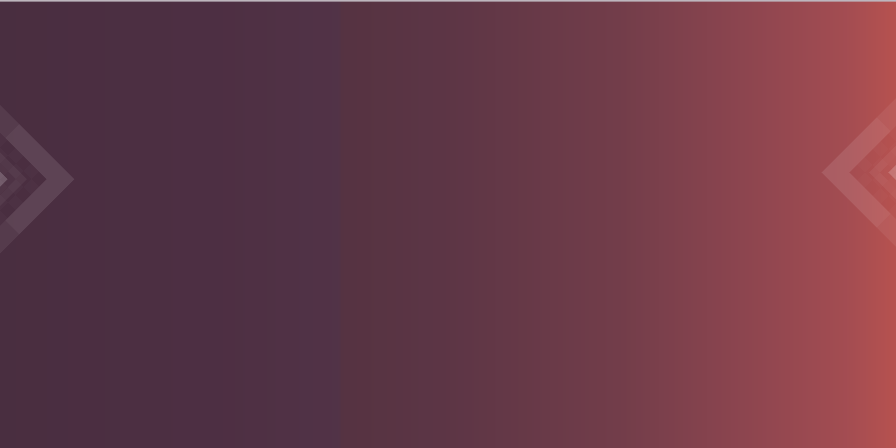
Give the GLSL for this background, as a WebGL 2 fragment shader.

```glsl
#version 300 es
precision highp float;

#define LEFT_CENTRE_Y 0.600
#define RIGHT_CENTRE_Y 0.615
#define DIAMOND_RADIUS 0.166
#define RING_WIDTH 0.062
#define INNER_RADIUS 0.060
#define CORE_RADIUS 0.017
#define FACET_CUT 0.080
#define TOP_LINE 0.0036
#define HUE_STEP_X 0.380

uniform vec2 u_resolution;
out vec4 fragColor;

const vec3 TINT = vec3(1.0, 0.96, 0.98);
const vec3 LINE_COLOR = vec3(0.74, 0.71, 0.74);

// Antialiased coverage of the region where d is negative.
float fill(float d) {
    float pixel = 1.0 / u_resolution.y;
    return 1.0 - smoothstep(-0.7 * pixel, 0.7 * pixel, d);
}

float ramp(float a, float b, float x) {
    return clamp((x - a) / (b - a), 0.0, 1.0);
}

// Horizontal plum to coral gradient.
vec3 backdrop(float x) {
    vec3 c = vec3(0.287, 0.180, 0.250);
    c = mix(c, vec3(0.304, 0.185, 0.264), ramp(0.00, 0.25, x));
    c = mix(c, vec3(0.327, 0.199, 0.267), ramp(0.25, 0.38, x));
    c = mix(c, vec3(0.365, 0.210, 0.272), ramp(0.38, 0.505, x));
    c = mix(c, vec3(0.450, 0.240, 0.290), ramp(0.505, 0.695, x));
    c = mix(c, vec3(0.550, 0.270, 0.310), ramp(0.695, 0.83, x));
    c = mix(c, vec3(0.640, 0.300, 0.320), ramp(0.83, 0.945, x));
    c = mix(c, vec3(0.715, 0.320, 0.310), ramp(0.945, 1.0, x));

    // Small hue shift on both sides of a vertical boundary.
    float side = smoothstep(-0.002, 0.002, x - HUE_STEP_X);
    float nearStep = 1.0 - smoothstep(0.0, 0.12, abs(x - HUE_STEP_X));
    return c + nearStep * mix(vec3(-0.007, 0.0, 0.010), vec3(0.007, 0.0, -0.010), side);
}

// Opacity of nested translucent diamonds; q.x points into the canvas.
float diamondVeil(vec2 q) {
    float d = abs(q.x) + abs(q.y);
    float facet = fill(abs(q.y) - q.x - FACET_CUT);
    float ring = fill(abs(d - DIAMOND_RADIUS + 0.5 * RING_WIDTH) - 0.5 * RING_WIDTH);
    float inner = fill(d - INNER_RADIUS);
    float middle = fill(d - 0.6 * INNER_RADIUS);
    float core = fill(d - CORE_RADIUS);

    // Alternating tiles inside the open middle.
    vec2 tile = floor(vec2(q.x + q.y, q.x - q.y) / 0.035);
    float checker = mod(tile.x + tile.y, 2.0);
    float interior = fill(d - DIAMOND_RADIUS + RING_WIDTH);
    return ring * mix(0.065, 0.105, facet)
         + interior * 0.015 * checker
         + inner * 0.050 - middle * 0.025 + core * 0.190;
}

void main() {
    vec2 p = gl_FragCoord.xy / u_resolution.y;
    float aspect = u_resolution.x / u_resolution.y;
    vec3 color = backdrop(p.x / aspect);

    // Paired ornaments at the two sides.
    float veil = diamondVeil(vec2(p.x, p.y - LEFT_CENTRE_Y))
               + diamondVeil(vec2(aspect - p.x, p.y - RIGHT_CENTRE_Y));
    color = mix(color, TINT, veil);

    // Pale line along the top edge.
    color = mix(color, LINE_COLOR, fill(1.0 - TOP_LINE - p.y));
    fragColor = vec4(color, 1.0);
}
```
